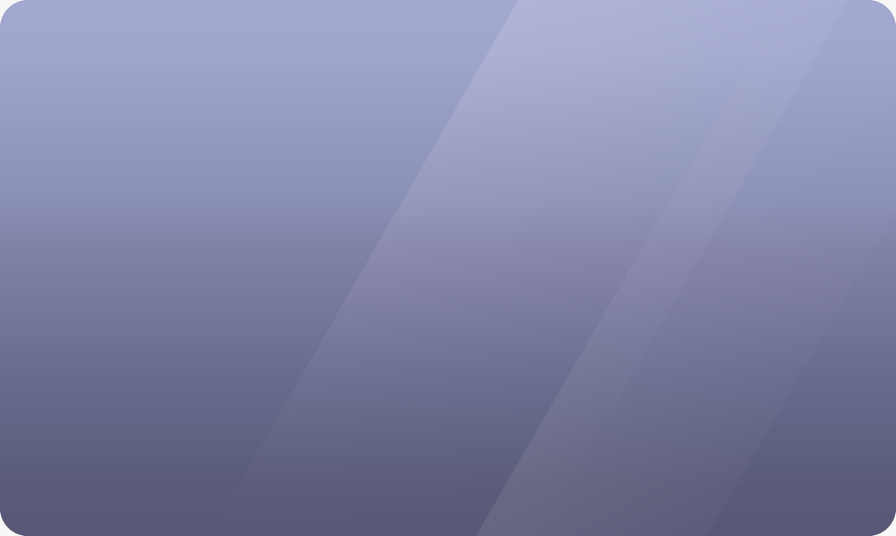
Give the GLSL for this background, as a Shadertoy shader.

```glsl
// Dusky lavender card with rounded corners and two slanted translucent light beams.

#define BEAM_SLANT 0.577
#define UPPER_BEAM vec2(0.967, 1.583)
#define LOWER_BEAM vec2(1.465, 1.896)
#define UPPER_STRENGTH 0.14
#define LOWER_STRENGTH 0.09
#define CORNER_RADIUS 0.052
#define PAPER_COLOR vec3(0.97)

// Vertical gradient; each stop holds a colour and its depth below the top edge.
vec3 duskGradient(float depth) {
    const vec4 stops[7] = vec4[7](
        vec4(0.640, 0.660, 0.820, 0.00),
        vec4(0.628, 0.648, 0.805, 0.10),
        vec4(0.540, 0.560, 0.710, 0.38),
        vec4(0.508, 0.510, 0.658, 0.46),
        vec4(0.412, 0.422, 0.558, 0.70),
        vec4(0.352, 0.360, 0.477, 0.90),
        vec4(0.338, 0.344, 0.463, 1.00));
    vec3 color = stops[0].rgb;
    for (int i = 1; i < 7; i++) {
        float t = clamp((depth - stops[i - 1].w) / (stops[i].w - stops[i - 1].w), 0.0, 1.0);
        color = mix(color, stops[i].rgb, t);
    }
    return color;
}

// Smooth-edged band that dims from its left edge to its right edge.
float beam(float slantX, vec2 band, float rightLevel, float blur) {
    float mask = smoothstep(band.x - blur, band.x + blur, slantX)
               * (1.0 - smoothstep(band.y - blur, band.y + blur, slantX));
    float across = clamp((slantX - band.x) / (band.y - band.x), 0.0, 1.0);
    return mask * mix(1.0, rightLevel, across);
}

float roundedBox(vec2 p, vec2 halfSize, float radius) {
    vec2 q = abs(p) - halfSize + radius;
    return length(max(q, 0.0)) + min(max(q.x, q.y), 0.0) - radius;
}

void mainImage(out vec4 fragColor, in vec2 fragCoord) {
    vec2 p = fragCoord / iResolution.y;
    vec2 size = vec2(iResolution.x / iResolution.y, 1.0);
    float pixel = 1.0 / iResolution.y;
    float depth = 1.0 - p.y;

    vec3 color = duskGradient(depth);

    // Beams: one fades downward, the other fades upward
    float slantX = p.x + BEAM_SLANT * depth;
    float upper = beam(slantX, UPPER_BEAM, 0.35, pixel) * UPPER_STRENGTH * (1.0 - depth);
    float lower = beam(slantX, LOWER_BEAM, 0.30, pixel) * LOWER_STRENGTH * depth;
    color = mix(color, vec3(1.0), upper);
    color = mix(color, vec3(1.0), lower);

    // Rounded card edge
    float edge = roundedBox(p - 0.5 * size, 0.5 * size, CORNER_RADIUS);
    color = mix(color, PAPER_COLOR, smoothstep(-0.5 * pixel, 0.5 * pixel, edge));

    fragColor = vec4(color, 1.0);
}
```
